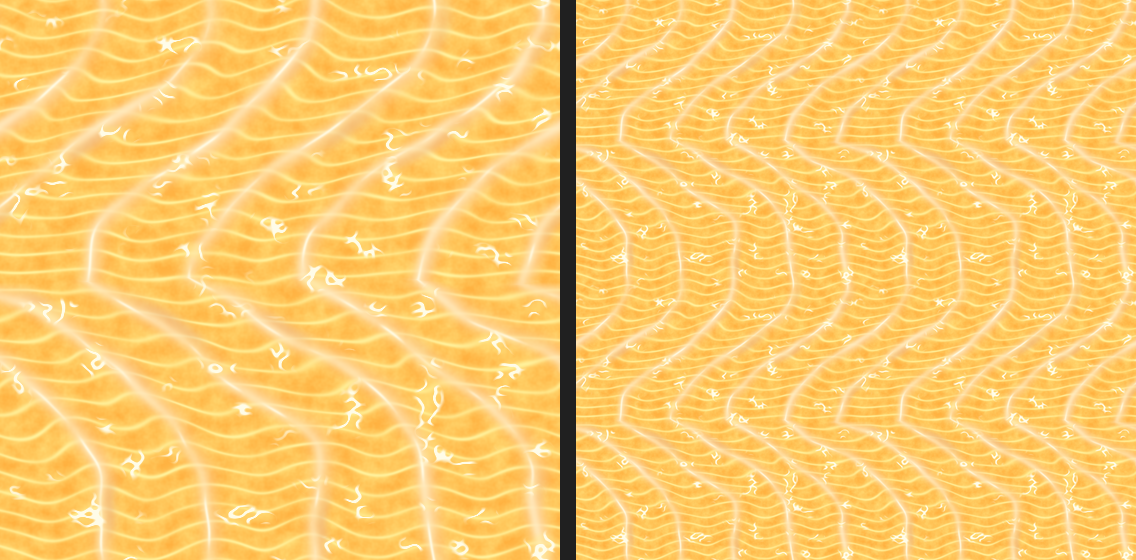
Left, the tile; right, the same tile 2 across and 2 down.
Reproduce this texture procedurally as a WebGL 2 fragment shader.

```glsl
#version 300 es
precision highp float;

uniform vec2 u_resolution;
out vec4 fragColor;

const float TAU = 6.2831853;

// Colours
const vec3 ORANGE = vec3(1.0, 0.69, 0.245);
const vec3 GOLD   = vec3(1.0, 0.815, 0.40);
const vec3 YELLOW = vec3(1.0, 0.92, 0.54);
const vec3 BLUSH  = vec3(1.0, 0.83, 0.61);
const vec3 SHADE  = vec3(0.93, 0.72, 0.50);
const vec3 CREAM  = vec3(1.0, 0.95, 0.81);
const vec3 WHITE  = vec3(1.0, 0.99, 0.91);

// Sizes, in canvas units
const float BAND_COUNT  = 5.0;
const float BAND_SWING  = 0.43;
const float BAND_START  = 0.573;
const float HALO_WIDTH  = 0.020;
const float GLOW_WIDTH  = 0.009;
const float CORE_WIDTH  = 0.0028;
const float LINE_COUNT  = 27.0;
const float LINE_WIDTH  = 0.085;  // fraction of the line spacing
const float LINE_BEND   = 0.013;
const float GRAIN_SCALE = 22.0;
const vec2  FLECK_SCALE = vec2(36.0, 46.0);
const vec2  FLECK_GROUP = vec2(15.0, 19.0);

vec2 gradient(vec2 cell, vec2 period, uint seed) {
    uvec2 c = uvec2(mod(cell, period));
    uint h = (c.x + seed * 131u) * 1597334673u ^ (c.y + seed * 57u) * 3812015801u;
    h = (h ^ (h >> 15)) * 2246822519u;
    h ^= h >> 13;
    float angle = TAU * float(h & 65535u) / 65536.0;
    return vec2(cos(angle), sin(angle));
}

// Gradient noise that wraps over the canvas
float noise(vec2 p, vec2 period, uint seed) {
    vec2 q = p * period;
    vec2 i = floor(q);
    vec2 f = q - i;
    vec2 w = f * f * f * (f * (f * 6.0 - 15.0) + 10.0);
    vec2 e = vec2(1.0, 0.0);
    float a = dot(gradient(i, period, seed), f);
    float b = dot(gradient(i + e.xy, period, seed), f - e.xy);
    float c = dot(gradient(i + e.yx, period, seed), f - e.yx);
    float d = dot(gradient(i + e.xx, period, seed), f - e.xx);
    return mix(mix(a, b, w.x), mix(c, d, w.x), w.y);
}

float fbm(vec2 p, float period, uint seed) {
    float sum = 0.0;
    float gain = 0.7;
    for (uint k = 0u; k < 4u; k++) {
        sum += gain * noise(p, vec2(period), seed + k);
        period *= 2.0;
        gain *= 0.62;
    }
    return sum;
}

float bell(float x, float width) {
    return exp(-x * x / (width * width));
}

// Counts the chevron bands; whole values lie on their centres
float bandPhase(vec2 p) {
    float y = fract(p.y + 0.025 * noise(p, vec2(4.0), 1u));
    float away = abs(y - 0.5) * 2.0;
    float rise = y > 0.5 ? smoothstep(0.0, 1.0, away)
                         : sin(0.25 * TAU * min(away * 1.3, 1.0));
    float wobble = 0.045 * noise(p, vec2(4.0), 2u) + 0.014 * noise(p, vec2(11.0), 3u);
    return BAND_COUNT * (p.x - BAND_SWING * (rise - 1.0) - BAND_START + wobble);
}

void main() {
    vec2 p = gl_FragCoord.xy / u_resolution;

    // Distance to the nearest band
    vec2 e = vec2(0.012, 0.0);
    float phase = bandPhase(p);
    vec2 slope = vec2(bandPhase(p + e.xy) - bandPhase(p - e.xy),
                      bandPhase(p + e.yx) - bandPhase(p - e.yx)) / (2.0 * e.x);
    float band = (fract(phase + 0.5) - 0.5) / max(length(slope), 1.0);

    // Mottled ground
    float grain = fbm(p, GRAIN_SCALE, 10u);
    vec3 color = mix(ORANGE, GOLD, clamp(0.48 + 1.1 * grain, 0.0, 1.2));

    // Fine wavy lines that bend where the bands pass
    float bend = LINE_BEND * (0.4 + 0.6 * abs(cos(0.5 * TAU * p.y))) * cos(TAU * phase);
    float drift = 0.035 * noise(p, vec2(3.0), 20u) + 0.008 * noise(p, vec2(9.0), 21u);
    float line = abs(fract((p.y - bend + drift) * LINE_COUNT) - 0.5);
    float strength = clamp(0.72 + 0.7 * noise(p, vec2(12.0, 16.0), 22u), 0.3, 1.0);
    color = mix(color, YELLOW, 0.5 * exp(-line * 6.5));
    color = mix(color, YELLOW + vec3(0.0, 0.02, 0.06), strength * bell(line, LINE_WIDTH));

    // Bands: soft halo, one shaded flank, glow and broken bright core
    float vary = clamp(0.75 + 0.7 * noise(p, vec2(7.0), 30u), 0.4, 1.0);
    float broken = smoothstep(-0.1, 0.4, noise(p, vec2(15.0), 31u));
    float shadePatch = smoothstep(0.0, 0.5, noise(p, vec2(6.0), 32u));
    color = mix(color, BLUSH, 0.8 * vary * bell(band - 0.005, HALO_WIDTH));
    color = mix(color, SHADE, 0.5 * shadePatch * bell(band - 0.016, 0.011));
    color = mix(color, CREAM, 0.6 * vary * bell(band, GLOW_WIDTH));
    color = mix(color, WHITE, 0.85 * broken * bell(band, CORE_WIDTH));

    // Clustered white flecks with curled edges
    vec2 curl = p + 0.004 * vec2(noise(p, vec2(40.0), 40u), noise(p, vec2(40.0), 41u));
    float group = smoothstep(0.2, 0.48, noise(p, FLECK_GROUP, 42u));
    float ridge = abs(noise(curl, FLECK_SCALE, 43u));
    float fleck = group * (1.0 - smoothstep(0.03, 0.15, ridge));
    color = mix(color, YELLOW, 0.35 * group);
    color = mix(color, WHITE, clamp(1.5 * fleck, 0.0, 1.0));

    fragColor = vec4(clamp(color, 0.0, 1.0), 1.0);
}
```
